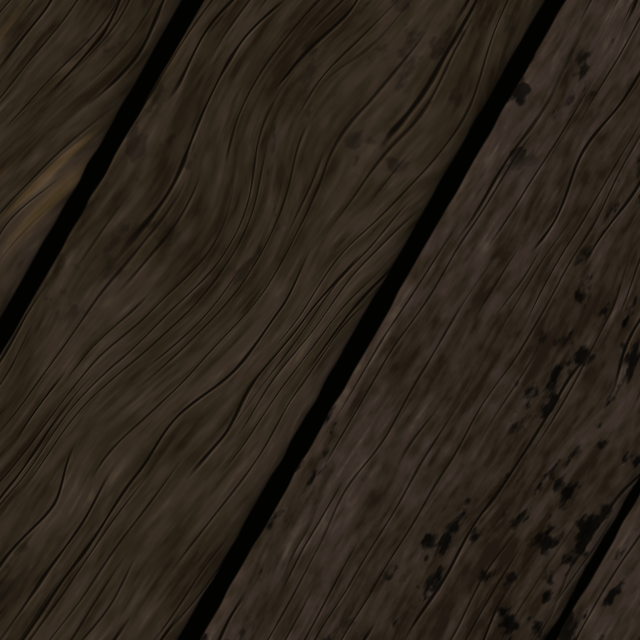
Reproduce this texture procedurally as a WebGL 2 fragment shader.

```glsl
#version 300 es
precision highp float;
// Dark weathered planks laid on a diagonal, with split grain and black gaps.
uniform vec2 u_resolution;
out vec4 fragColor;

float hash(vec2 p) {
    return fract(sin(dot(p, vec2(127.1, 311.7))) * 43758.5453);
}

float noise(vec2 p) {
    vec2 i = floor(p), f = fract(p);
    f = f * f * (3.0 - 2.0 * f);
    return mix(mix(hash(i), hash(i + vec2(1, 0)), f.x),
               mix(hash(i + vec2(0, 1)), hash(i + vec2(1, 1)), f.x), f.y);
}

float fbm(vec2 p) {
    float sum = 0.0, amp = 0.5;
    for (int i = 0; i < 4; i++) {
        sum += amp * noise(p);
        p = p * 2.03 + 17.3;
        amp *= 0.5;
    }
    return sum / 0.9375;
}

// Broken splits, one per column of grain: x = dark core, y = lit lip beside it
vec2 splits(vec2 grain, float columns, float halfWidth, float coverage, float seed) {
    vec2 result = vec2(0.0);
    float x = grain.x * columns;
    for (int i = -1; i <= 1; i++) {
        float column = floor(x) + float(i);
        float wobble = noise(vec2(column * 7.1 + seed, grain.y * 9.0)) - 0.5;
        float center = column + 0.25 + 0.5 * hash(vec2(column, seed)) + 0.5 * wobble;
        float d = (x - center) / columns;
        float run = noise(vec2(column * 3.7 + seed, grain.y * 4.5 + column * 1.9));
        float open = smoothstep(1.0 - coverage, 1.15 - coverage, run);
        float w = halfWidth * (0.4 + noise(vec2(column + seed, grain.y * 28.0)));
        float core = open * (1.0 - smoothstep(0.3 * w, w + 0.0012, abs(d)));
        float lip = open * (1.0 - smoothstep(0.0, 0.0025, abs(d - w - 0.002)));
        result = max(result, vec2(core, lip));
    }
    return result;
}

void main() {
    vec2 uv = gl_FragCoord.xy / u_resolution;

    // Plank frame: x runs across the boards, y along them
    vec2 board = vec2(dot(uv, vec2(0.868, -0.497)), dot(uv, vec2(0.497, 0.868)));
    float across = (board.x + 0.235) / 0.491;
    float plank = floor(across);
    float seed = plank * 13.7 + 40.0;
    float rough = step(0.5, plank);

    // Grain leans and swirls more on the smoother boards
    vec2 grain = board;
    grain.x -= mix(0.13, 0.015, rough) * board.y;
    grain.x += mix(0.09, 0.025, rough) * (noise(board * vec2(4.0, 3.0) + seed) - 0.5);
    grain.x += 0.012 * (noise(board * vec2(13.0, 9.0) + seed) - 0.5);

    // Fibres, broad stains and fine mottling
    float fibre = fbm(grain * vec2(75.0, 9.0) + seed);
    float hair = noise(grain * vec2(210.0, 26.0) + seed);
    float stain = fbm(board * vec2(7.0, 4.0) + seed * 2.0);
    float mottle = fbm(grain * vec2(95.0, 42.0) + seed);
    float tone = 0.44 + 0.75 * (fibre - 0.5) + 0.28 * (hair - 0.5)
               + 0.5 * (stain - 0.5) + mix(0.25, 0.55, rough) * (mottle - 0.5);

    vec3 color = mix(vec3(0.125, 0.096, 0.062), vec3(0.18, 0.15, 0.11), smoothstep(0.05, 0.42, tone));
    color = mix(color, vec3(0.22, 0.18, 0.15), smoothstep(0.36, 0.62, tone));
    color = mix(color, vec3(0.29, 0.25, 0.20), smoothstep(0.58, 0.95, tone));
    color *= mix(vec3(1.0, 0.99, 0.95), vec3(1.03, 1.02, 1.05), rough);

    // Pale bristly fibres on the outer left board
    float bristle = smoothstep(0.5, 0.8, noise(grain * vec2(95.0, 6.0) + 5.0));
    color += vec3(0.10, 0.075, 0.035) * bristle * step(plank, -0.5) * smoothstep(0.4, 0.7, stain);

    // Long splits, hairline checks and crumbling pits
    vec2 large = splits(grain, 19.0, 0.0023, 0.46, seed);
    vec2 small = splits(grain + 0.31, 48.0, 0.0012, 0.50, seed + 9.0);
    float pits = smoothstep(0.60, 0.76, fbm(grain * vec2(50.0, 22.0) + seed + 3.0))
               * smoothstep(0.45, 0.65, noise(grain * vec2(12.0, 3.0) + seed));
    color += vec3(0.055, 0.044, 0.032) * max(large.y, 0.6 * small.y);
    color *= 1.0 - 0.75 * pits * mix(0.35, 1.0, rough);
    color = mix(color, vec3(0.045, 0.032, 0.02), max(0.9 * large.x, 0.65 * small.x));

    // Gaps between boards, with a shaded left side and a worn right edge
    float nearest = floor(across + 0.5);
    float side = (across - nearest) * 0.491;
    float halfGap = mix(0.0145, 0.007, step(1.5, nearest));
    float ragged = 0.003 * (noise(vec2(board.y * 28.0, nearest)) - 0.5);
    float edge = abs(side) - halfGap - ragged;
    float worn = exp(-max(edge, 0.0) * 170.0) * step(0.0, side);
    color += vec3(0.07, 0.05, 0.03) * worn * noise(vec2(board.y * 22.0, seed));
    color *= 1.0 - 0.45 * exp(-max(edge, 0.0) * 110.0) * step(side, 0.0);
    color = mix(vec3(0.008, 0.006, 0.005), color, smoothstep(-0.002, 0.0025, edge));

    fragColor = vec4(color, 1.0);
}
```
